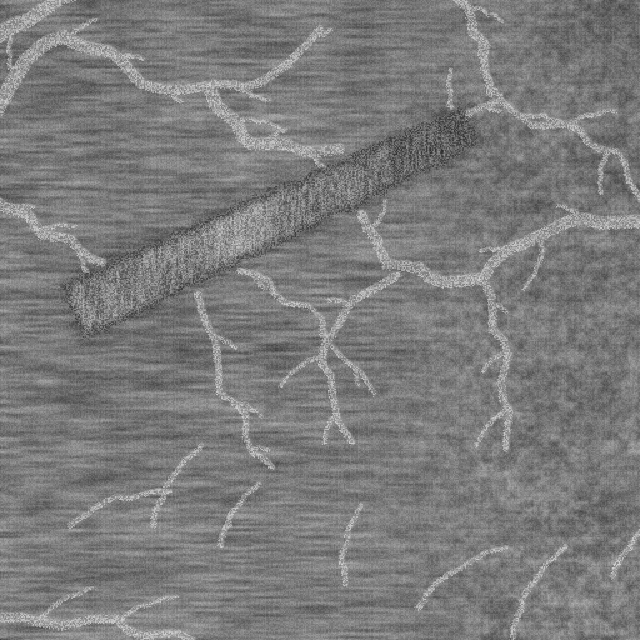
A three.js fragment shader for this texture:

```glsl
// Grey scan of tissue: horizontally streaked grain, pale branching vessels
// and one dark-rimmed diagonal band with vertical streaks.
// Vessels are wobbling Bezier trunks that sprout hashed twigs.
varying vec2 vUv;

const float GRAIN_CELLS = 512.0;
const float TISSUE_GREY = 0.472;
const float VESSEL_GREY = 0.635;
const float RIM_GREY = 0.35;
const float GRAIN = 0.10;
const float STREAK = 0.16;
const float SPECKLE = 0.26;
const float SOFTNESS = 0.0012;
const float WOBBLE = 0.035;
const vec2 BAND_START = vec2(0.112, 0.512);
const vec2 BAND_END = vec2(0.738, 0.804);
const int STEPS = 10;
const int TWIGS = 3;
const int STRAYS = 7;

float hash(vec2 p) {
  vec3 q = fract(p.xyx * 0.1031);
  q += dot(q, q.yzx + 33.33);
  return fract((q.x + q.y) * q.z);
}

float valueNoise(vec2 p) {
  vec2 i = floor(p), f = fract(p);
  f = f * f * (3.0 - 2.0 * f);
  return mix(mix(hash(i), hash(i + vec2(1.0, 0.0)), f.x),
             mix(hash(i + vec2(0.0, 1.0)), hash(i + 1.0), f.x), f.y) - 0.5;
}

vec2 rotate(vec2 v, float angle) {
  return cos(angle) * v + sin(angle) * vec2(-v.y, v.x);
}

// Quadratic curve with a wobble that vanishes at both ends
vec2 curvePoint(vec2 a, vec2 c, vec2 b, float t) {
  float phase = 20.0 * b.x + 31.0 * b.y;
  vec2 wave = vec2(sin(t * 17.0 + phase), cos(t * 14.0 + phase));
  return mix(mix(a, c, t), mix(c, b, t), t) + wave * WOBBLE * distance(a, b) * 4.0 * t * (1.0 - t);
}

// Signed distance to a tapering curve
float branch(vec2 p, vec2 a, vec2 c, vec2 b, float radius) {
  if (distance(p, c) > max(distance(a, c), distance(b, c)) + 0.04) return 1.0;
  float d = 1.0;
  vec2 from = a;
  for (int i = 1; i <= STEPS; i++) {
    float t = float(i) / float(STEPS);
    vec2 to = curvePoint(a, c, b, t), ab = to - from;
    float h = clamp(dot(p - from, ab) / dot(ab, ab), 0.0, 1.0);
    d = min(d, distance(p, from + h * ab) - radius * (1.0 - 0.25 * t));
    from = to;
  }
  return d;
}

// Trunk with side twigs
float vessel(vec2 p, vec2 a, vec2 c, vec2 b, float radius) {
  float d = branch(p, a, c, b, radius);
  for (int k = 0; k < TWIGS; k++) {
    vec2 id = floor(b * 90.0) + float(k) * 5.0;
    float t = (float(k) + 0.3 + 0.6 * hash(id)) / float(TWIGS);
    vec2 root = curvePoint(a, c, b, t);
    float turn = sign(hash(id + 11.0) - 0.5) * (0.5 + 0.6 * hash(id + 23.0));
    float reach = 0.025 + 0.09 * hash(id + 37.0) * hash(id + 51.0);
    vec2 twig = rotate(normalize(mix(c - a, b - c, t)), turn) * reach;
    d = min(d, branch(p, root, root + rotate(twig, turn * 0.5) * 0.5, root + twig, 0.004));
  }
  return d;
}

float vesselDistance(vec2 p) {
  float d = branch(p, vec2(-0.02, 0.935), vec2(0.05, 0.975), vec2(0.13, 1.02), 0.013);
  d = min(d, vessel(p, vec2(-0.01, 0.82), vec2(0.08, 1.03), vec2(0.22, 0.87), 0.012));
  d = min(d, vessel(p, vec2(0.22, 0.87), vec2(0.42, 0.83), vec2(0.5, 0.955), 0.008));
  d = min(d, vessel(p, vec2(0.33, 0.858), vec2(0.37, 0.75), vec2(0.53, 0.768), 0.011));
  d = min(d, vessel(p, vec2(-0.01, 0.69), vec2(0.07, 0.64), vec2(0.16, 0.59), 0.009));
  d = min(d, vessel(p, vec2(0.71, 1.01), vec2(0.76, 0.95), vec2(0.765, 0.855), 0.008));
  d = min(d, vessel(p, vec2(0.705, 0.79), vec2(0.765, 0.88), vec2(0.83, 0.805), 0.006));
  d = min(d, vessel(p, vec2(0.83, 0.805), vec2(0.96, 0.81), vec2(1.01, 0.67), 0.006));
  d = min(d, vessel(p, vec2(1.02, 0.655), vec2(0.82, 0.67), vec2(0.755, 0.565), 0.011));
  d = min(d, vessel(p, vec2(0.755, 0.565), vec2(0.6, 0.55), vec2(0.565, 0.665), 0.01));
  d = min(d, vessel(p, vec2(0.755, 0.565), vec2(0.8, 0.44), vec2(0.79, 0.3), 0.007));
  d = min(d, vessel(p, vec2(0.62, 0.57), vec2(0.44, 0.49), vec2(0.55, 0.31), 0.007));
  d = min(d, vessel(p, vec2(0.375, 0.577), vec2(0.47, 0.55), vec2(0.585, 0.385), 0.005));
  d = min(d, vessel(p, vec2(0.31, 0.54), vec2(0.36, 0.33), vec2(0.425, 0.27), 0.006));
  d = min(d, vessel(p, vec2(-0.01, 0.035), vec2(0.2, 0.03), vec2(0.3, 0.0), 0.008));
  // Lone thin vessels along the foot
  for (int i = 0; i < STRAYS; i++) {
    vec2 id = vec2(float(i) + 21.0, 2.0);
    vec2 root = vec2((float(i) + hash(id)) / float(STRAYS), 0.18 * hash(id + 7.0));
    vec2 reach = rotate(vec2(0.11 + 0.07 * hash(id + 3.0), 0.0), 0.2 + 1.3 * hash(id + 12.0));
    d = min(d, branch(p, root, root + rotate(reach, 0.4) * 0.5, root + reach, 0.0048));
  }
  return d;
}

float tissue(vec2 p, vec2 cell) {
  float streak = valueNoise(p * vec2(16.0, 210.0)) + 0.7 * valueNoise(p * vec2(42.0, 256.0));
  float mottle = valueNoise(p * vec2(75.0, 85.0)) + 0.8 * valueNoise(p * 190.0);
  float columns = valueNoise(vec2(floor(p.x * 48.0) * 9.0, p.y * 85.0));
  float right = smoothstep(0.5, 0.85, p.x + 0.2 * valueNoise(p * 5.0));
  float cloud = valueNoise(p * vec2(7.0, 11.0)) + valueNoise(p * vec2(14.0, 50.0));
  float lines = hash(vec2(cell.y, 3.0)) + hash(vec2(cell.x, 8.0)) - 1.0;
  return TISSUE_GREY + STREAK * mix(streak, mottle * 0.8 + streak * 0.3, right)
       + 0.07 * columns * right * (1.0 - smoothstep(0.15, 0.4, p.y)) + 0.065 * cloud + 0.025 * lines
       - 0.045 * (1.0 - smoothstep(0.0, 0.35, distance(p, vec2(1.0, 0.95))));
}

void main() {
  vec2 cell = floor(vUv * GRAIN_CELLS);
  float grain = hash(cell) - 0.5, speckle = hash(cell + 47.0) - 0.5;
  float grey = tissue(vUv, cell) + GRAIN * grain;
  // Band frame: distance along and across its axis
  float span = distance(BAND_START, BAND_END);
  vec2 axis = (BAND_END - BAND_START) / span, q = vUv - BAND_START;
  q = vec2(dot(q, axis), dot(q, vec2(-axis.y, axis.x)));
  float along = clamp(q.x / span, 0.0, 1.0);
  float bandDist = max(abs(q.y) - mix(0.047, 0.034, along), abs(q.x - 0.5 * span) - 0.5 * span);
  bandDist += 0.009 * valueNoise(vUv * 55.0) + 0.005 * grain;
  // Speckled vessels with ragged edges
  float vesselDist = vesselDistance(vUv + 0.003 * vec2(grain, speckle));
  float vesselShade = VESSEL_GREY + SPECKLE * speckle + 0.5 * (grey - TISSUE_GREY);
  grey -= 0.055 * (1.0 - smoothstep(0.0, 0.018, bandDist));
  grey = mix(vesselShade, grey, smoothstep(-SOFTNESS, SOFTNESS, vesselDist));
  // Band interior: vertical fibres and bright lobes, darker to the upper right
  float bandShade = mix(0.54, 0.37, smoothstep(0.45, 0.95, along))
    + 0.2 * valueNoise(vUv * vec2(360.0, 55.0)) + 0.14 * valueNoise(vUv * vec2(13.0, 9.0));
  bandShade = mix(RIM_GREY, bandShade, smoothstep(0.0, 0.018, -bandDist)) + SPECKLE * speckle;
  grey = mix(bandShade, grey, smoothstep(-0.003, 0.003, bandDist));
  gl_FragColor = vec4(vec3(grey), 1.0);
}
```
